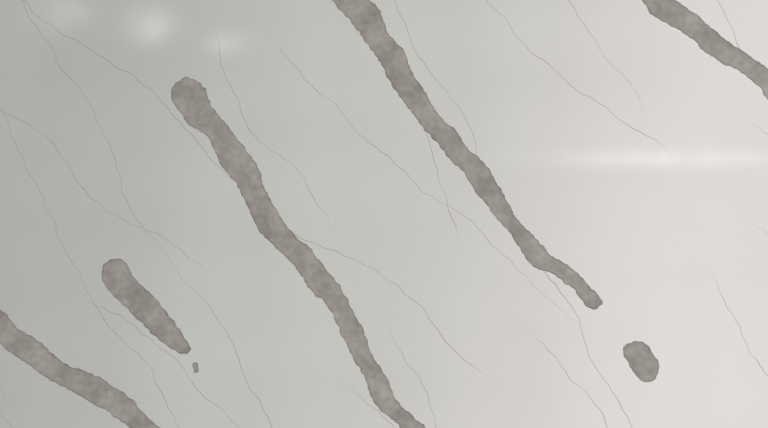
Give the GLSL for this texture, as a WebGL 2 fragment shader.

```glsl
#version 300 es
precision highp float;
// Pale polished stone slab with broad grey diagonal veins, hairline cracks and soft reflections.
uniform vec2 u_resolution;
out vec4 fragColor;

const vec3 STONE_SHADE = vec3(0.68, 0.68, 0.67);
const vec3 STONE_MID = vec3(0.76, 0.76, 0.74);
const vec3 STONE_LIGHT = vec3(0.88, 0.86, 0.85);
const vec3 VEIN_DARK = vec3(0.52, 0.50, 0.48);
const vec3 VEIN_LIGHT = vec3(0.65, 0.63, 0.605);
const vec3 CRACK = vec3(0.56, 0.54, 0.51);

float hash(vec2 p) {
    vec3 q = fract(p.xyx * vec3(0.1031, 0.1030, 0.0973));
    q += dot(q, q.yzx + 33.33);
    return fract((q.x + q.y) * q.z);
}

float cornerSlope(vec2 cell, vec2 offset) {
    float angle = 6.2832 * hash(cell);
    return dot(vec2(cos(angle), sin(angle)), offset);
}

// Gradient noise, roughly -0.7 to 0.7
float noise(vec2 p) {
    vec2 i = floor(p), f = fract(p);
    vec2 u = f * f * f * (f * (f * 6.0 - 15.0) + 10.0);
    vec2 e = vec2(1.0, 0.0);
    float low = mix(cornerSlope(i, f), cornerSlope(i + e.xy, f - e.xy), u.x);
    float high = mix(cornerSlope(i + e.yx, f - e.yx), cornerSlope(i + e.xx, f - e.xx), u.x);
    return mix(low, high, u.y);
}

float fbm(vec2 p) {
    float sum = 0.0, amp = 0.6;
    for (int i = 0; i < 4; i++) {
        sum += amp * noise(p);
        p = p * 2.1 + 17.3;
        amp *= 0.5;
    }
    return sum;
}

// x runs down along the direction, y across it
vec2 alongAcross(vec2 p, vec2 dir) {
    return vec2(dot(p, dir), dot(p, vec2(-dir.y, dir.x)));
}

float capsule(vec2 p, float halfLength, float radius) {
    return length(vec2(max(abs(p.x) - halfLength + radius, 0.0), p.y)) - radius;
}

// Signed distance to the broad veins, each with a detached pocket past its end
float veinDistance(vec2 p) {
    vec2 q = alongAcross(p, vec2(0.56, -0.83));
    float ragged = 0.008 * fbm(p * 22.0) + 0.004 * noise(p * 75.0);
    float nearest = 1e3;
    for (int i = 0; i < 5; i++) {
        float n = float(i);
        float lane = 0.2 + 0.19 * n + 0.055 * n * n;
        float slope = 0.08 * (n - 2.0) * (n - 2.0);
        float bend = 0.05 * noise(vec2(q.x * 3.2, n * 9.7 + 0.4))
                   + 0.014 * noise(vec2(q.x * 11.0, n * 5.3 + 0.6));
        float middle = 0.055 + 0.095 * cos(3.14159 * n);
        float halfLength = 0.14 + 0.45 * min(abs(n - 1.0), 1.0);
        vec2 local = vec2(q.x - middle, q.y - lane - slope * q.x - bend);
        float t = clamp(local.x / halfLength, -1.0, 1.0);
        float radius = 0.027 * (1.0 - 0.3 * t + 0.4 * noise(vec2(q.x * 9.0, n * 3.1 + 0.5)));
        vec2 pocket = local - vec2(1.27 * halfLength, 0.0);
        nearest = min(nearest, capsule(local, halfLength, radius));
        nearest = min(nearest, capsule(pocket, 0.09 * halfLength, 0.052 * halfLength));
    }
    return nearest + ragged;
}

// Coverage of thin broken cracks wandering along one direction
float cracks(vec2 p, vec2 dir, float seed, float pixel) {
    vec2 q = alongAcross(p, dir);
    float cover = 0.0;
    for (int i = 0; i < 8; i++) {
        float row = seed + float(i) * 7.31;
        float lane = (float(i) + 0.6 * hash(vec2(row, seed))) * 0.26;
        float wander = 0.09 * noise(vec2(q.x * 2.3, row))
                     + 0.022 * noise(vec2(q.x * 8.0, row + 0.5))
                     + 0.007 * noise(vec2(q.x * 30.0, row + 0.3));
        float d = abs(q.y - lane - wander);
        float line = clamp((0.0012 - d) / pixel + 0.5, 0.0, 1.0);
        float present = smoothstep(-0.12, 0.1, noise(vec2(q.x * 1.8 + 4.0, row + 0.45)));
        float strength = 0.7 + 0.6 * noise(vec2(q.x * 14.0, row + 0.2));
        cover = max(cover, line * present * strength);
    }
    return cover;
}

float glow(vec2 p, vec2 centre, vec2 radius) {
    vec2 d = (p - centre) / radius;
    return exp(-dot(d, d));
}

void main() {
    float pixel = 1.0 / u_resolution.y;
    vec2 p = gl_FragCoord.xy * pixel;

    // Stone ground, brightening to the lower right
    float t = p.x * u_resolution.y / u_resolution.x + 0.15 * (0.5 - p.y);
    vec3 color = mix(STONE_SHADE, STONE_MID, smoothstep(0.0, 0.45, t));
    color = mix(color, STONE_LIGHT, smoothstep(0.4, 1.0, t));
    color += 0.012 * noise(p * vec2(6.0, 1.2)) + 0.010 * noise(p * vec2(1.5, 8.0) + 5.0);

    // Blurred reflections
    float shine = glow(p, vec2(0.35, 0.94), vec2(0.05, 0.04)) + 0.7 * glow(p, vec2(0.14, 0.97), vec2(0.06, 0.04))
                + 0.5 * glow(p, vec2(0.53, 0.90), vec2(0.05, 0.03)) + 0.6 * glow(p, vec2(1.55, 0.63), vec2(0.25, 0.022));
    color += 0.12 * shine * (0.8 + 0.6 * noise(p * 14.0));

    // Hairline cracks, one steep and one shallow family
    float hair = max(cracks(p, vec2(0.5, -0.866), 2.7, pixel), cracks(p, vec2(0.79, -0.613), 61.2, pixel));
    color = mix(color, CRACK, 0.5 * hair);

    // Mottled veins with a darker rim
    float d = veinDistance(p);
    float mottle = 0.5 + 0.9 * fbm(p * 17.0) + 0.35 * noise(p * 70.0);
    vec3 vein = mix(VEIN_DARK, VEIN_LIGHT, clamp(mottle + 0.25 * (t - 0.5), 0.0, 1.0));
    vein -= 0.05 * smoothstep(-0.007, 0.0, d);
    color = mix(color, vein, smoothstep(0.8 * pixel, -0.8 * pixel, d));

    // Fine grain
    color += 0.008 * noise(p * 140.0);
    fragColor = vec4(clamp(color, 0.0, 1.0), 1.0);
}
```
